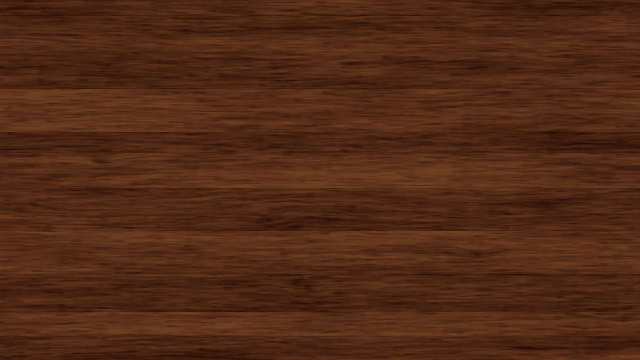
Write a WebGL 1 fragment shader that draws this texture.

```glsl
precision highp float;
uniform vec2 u_resolution;

#define PLANKS 10.0
#define PLANK_CONTRAST 0.52
#define MEAN_TONE 0.63
#define FIBRE_CONTRAST 0.40
#define STREAK_CONTRAST 0.30
#define CLOUD_CONTRAST 0.42
#define RING_CONTRAST 0.10
#define RING_DENSITY 400.0
#define KNOT_DARKNESS 0.65
#define SEAM_DARKNESS 0.10
#define PORE_DARKNESS 0.20

const vec3 DARK_WALNUT = vec3(0.19, 0.071, 0.032);
const vec3 LIGHT_WALNUT = vec3(0.41, 0.228, 0.121);

float hash(vec2 p) {
  vec3 q = fract(p.xyx * vec3(0.1031, 0.1030, 0.0973));
  q += dot(q, q.yzx + 33.33);
  return fract((q.x + q.y) * q.z);
}

float noise(vec2 p) {
  vec2 cell = floor(p);
  vec2 f = fract(p);
  f = f * f * (3.0 - 2.0 * f);
  float low = mix(hash(cell), hash(cell + vec2(1.0, 0.0)), f.x);
  float high = mix(hash(cell + vec2(0.0, 1.0)), hash(cell + 1.0), f.x);
  return mix(low, high, f.y);
}

// Noise centred on zero
float wave(vec2 p) {
  return noise(p) - 0.5;
}

// Height of the lower edge of a plank
float plankEdge(float id) {
  return (id - 0.5 + 0.6 * (hash(vec2(id, 7.0)) - 0.5)) / PLANKS;
}

void main() {
  vec2 p = gl_FragCoord.xy / u_resolution.y;
  float aspect = u_resolution.x / u_resolution.y;
  float pixel = 1.0 / u_resolution.y;

  // Planks of uneven width
  float id = floor(p.y * PLANKS);
  id += step(plankEdge(id + 1.0), p.y);
  float bottom = plankEdge(id);
  float top = plankEdge(id + 1.0);
  float seed = hash(vec2(id, 3.0));
  float figure = hash(vec2(id, 19.0));
  figure *= figure;
  vec2 q = p + vec2(17.0 * seed + 5.0 * id, 3.0 * id);

  // Grain bending, strongest in figured planks
  float bend = wave(q * vec2(2.0, 7.0)) * mix(0.012, 0.06, figure);
  bend += wave(q * vec2(6.0, 16.0)) * mix(0.004, 0.016, figure);

  // Knots push the grain aside and leave dark cores
  float knot = 0.0;
  for (int i = 0; i < 3; i++) {
    vec2 key = vec2(id, 31.0 + float(i));
    vec2 centre = vec2(hash(key) * aspect, mix(bottom, top, 0.2 + 0.6 * hash(key + 50.0)));
    float strength = hash(key + 90.0);
    strength *= strength;
    vec2 d = p - centre;
    d += 0.012 * vec2(wave(p * 45.0), wave(p * 45.0 + 9.0));
    vec2 halo = d * vec2(18.0, 40.0);
    vec2 core = d * vec2(60.0, 130.0);
    bend += 0.026 * strength * exp(-dot(halo, halo));
    knot += strength * (0.7 * exp(-dot(core, core)) + 0.25 * exp(-dot(halo, halo)));
  }
  vec2 g = vec2(q.x, q.y + bend);
  vec2 fibre = vec2(q.x, q.y + 0.3 * bend);

  // Plank tones, broad clouds and long streaks
  float tone = MEAN_TONE;
  float order = 0.5 * mod(id, 2.0) + 0.5 * fract(id * 0.618 + 0.5);
  tone += PLANK_CONTRAST * (order - 0.5);
  tone += CLOUD_CONTRAST * wave(g * vec2(1.5, 14.0));
  tone += 0.5 * CLOUD_CONTRAST * wave(g * vec2(3.0, 32.0));
  tone += STREAK_CONTRAST * wave(g * vec2(2.5, 75.0));

  // Short crisp fibres in three sizes
  tone += 0.7 * FIBRE_CONTRAST * wave(fibre * vec2(9.0, 140.0));
  tone += FIBRE_CONTRAST * wave(fibre * vec2(20.0, 260.0) + 30.0);
  tone += 0.4 * FIBRE_CONTRAST * wave(fibre * vec2(70.0, 230.0) + 60.0);

  // Thin dark growth rings, fading in and out
  float phase = g.y * RING_DENSITY + 9.0 * noise(g * vec2(0.9, 22.0));
  float ringFade = mix(0.3, 1.0, figure) * smoothstep(0.3, 0.75, noise(q * vec2(3.5, 11.0) + 40.0));
  float ring = 0.5 + 0.5 * sin(phase);
  tone += RING_CONTRAST * ringFade * (0.7 - 2.0 * ring * ring * ring);

  // Short open pores
  float pores = smoothstep(0.68, 0.85, noise(fibre * vec2(26.0, 250.0) + 70.0));
  tone -= PORE_DARKNESS * pores;

  // Knot cores and plank seams
  tone -= KNOT_DARKNESS * knot;
  float seamDistance = min(p.y - bottom, top - p.y);
  float seam = 1.0 - smoothstep(0.0, max(0.0035, pixel), seamDistance);
  tone -= SEAM_DARKNESS * seam;

  vec3 wood = mix(DARK_WALNUT, LIGHT_WALNUT, clamp(tone, -0.15, 1.1));
  gl_FragColor = vec4(wood, 1.0);
}
```
